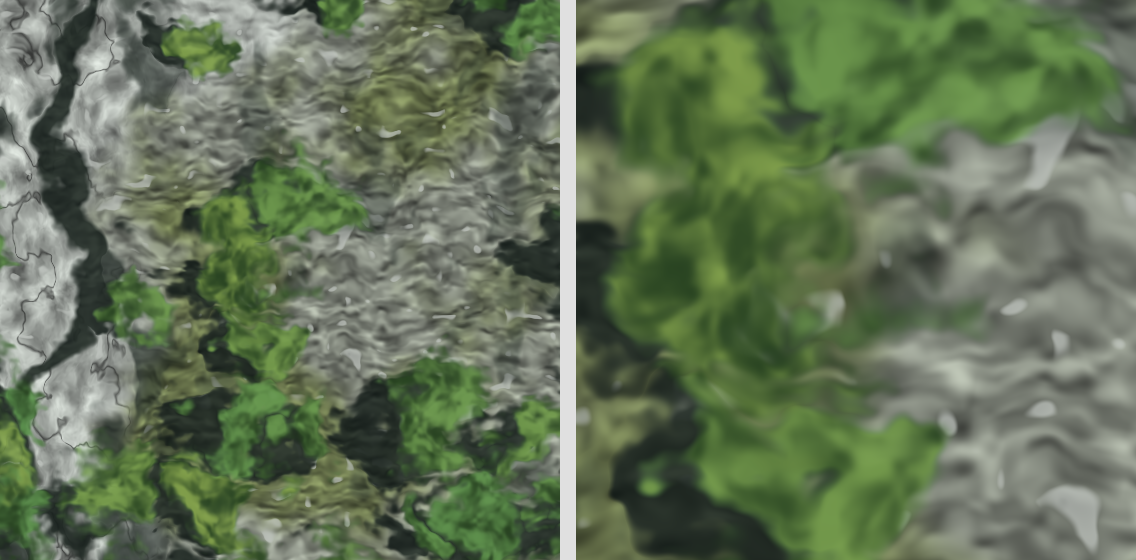
Left: the whole. Right: its middle third, enlarged.
Give the GLSL for this texture, as a Shadertoy shader.

```glsl
// Aerial view of cracked pale rock and dry grass, dotted with green shrubs and dark shadows

float hash(vec2 p) {
    return fract(sin(dot(p, vec2(127.1, 311.7))) * 43758.5);
}

float noise(vec2 p) {
    vec2 i = floor(p), f = fract(p);
    f = f * f * (3.0 - 2.0 * f);
    return mix(mix(hash(i), hash(i + vec2(1, 0)), f.x),
               mix(hash(i + vec2(0, 1)), hash(i + vec2(1, 1)), f.x), f.y);
}

float fbm(vec2 p) {
    float sum = 0.0, amp = 0.533;
    for (int i = 0; i < 4; i++) {
        sum += amp * noise(p);
        p = mat2(1.6, 1.2, -1.2, 1.6) * p + 7.3;
        amp *= 0.5;
    }
    return sum;
}

// 1 inside the limit, 0 outside, with a soft rim
float inside(float d, float limit, float soft) {
    return 1.0 - smoothstep(limit - soft, limit + soft, d);
}

void mainImage(out vec4 fragColor, in vec2 fragCoord) {
    vec2 p = fragCoord / iResolution.xy;
    vec2 warp = vec2(fbm(p * 13.0), fbm(p * 13.0 + 31.0)) - 0.5;
    vec2 q = p + 0.05 * warp;

    // Dry grass: short, mostly level fibres over grey and olive ground
    float grain = 0.6 * noise(q * vec2(36, 90)) + 0.4 * noise(q * vec2(75, 125) + 5.0);
    float olive = smoothstep(0.36, 0.64, fbm(p * 5.0 + 20.0));
    vec3 color = mix(vec3(0.49, 0.51, 0.47), vec3(0.39, 0.43, 0.28), olive);
    color *= 0.45 + 1.1 * grain;

    // Pale rock on the left, spreading along the top as smoother gravel
    float border = p.x - 0.25 - 0.28 * smoothstep(0.6, 1.0, p.y) + 0.5 * (fbm(p * 5.0) - 0.5);
    float rock = inside(border, 0.0, 0.08);
    float rough = inside(p.x, 0.27, 0.1);
    float facets = fbm(q * vec2(34, 25) + 50.0);
    float relief = mix(0.55 * grain + 0.45 * facets, 0.2 + 1.2 * (facets - 0.25), rough);
    vec3 stone = vec3(0.61, 0.63, 0.61) * (0.48 + 1.08 * relief);
    float crevice = inside(abs(fbm(q * vec2(17, 12) + 80.0) - 0.5), 0.015, 0.025);
    stone *= 1.0 - 0.5 * crevice * rough;
    color = mix(color, stone, rock);

    // Scattered pale stones
    float pebble = smoothstep(0.83, 0.95, noise(q * vec2(42, 55) + 40.0));
    color = mix(color, vec3(0.76, 0.78, 0.76), 0.7 * pebble);

    // Winding crack and small pits in the rock
    float crackX = 0.085 + 0.16 * (noise(vec2(p.y * 4.0, 2.0)) - 0.5);
    float crackWidth = 0.008 + 0.028 * noise(vec2(p.y * 13.0, 7.0));
    float dark = inside(abs(p.x - crackX + 0.12 * warp.x), crackWidth, 0.01);
    float pits = smoothstep(0.58, 0.7, fbm(q * vec2(11, 8) + 63.0));
    dark = max(dark, 0.85 * pits * mix(0.5, 1.0, rough));

    // Shrubs in jittered cells, denser low down, each shadowed to its left
    float leaves = 0.0, tint = 0.0;
    for (int y = -1; y <= 1; y++)
    for (int x = -1; x <= 1; x++) {
        vec2 cell = floor(p * 6.0) + vec2(x, y);
        vec2 center = (cell + 0.15 + 0.7 * vec2(hash(cell), hash(cell + 17.0))) / 6.0;
        float chance = mix(0.82, 0.27, smoothstep(0.2, 0.6, center.y));
        if (hash(cell + 43.0) > chance) continue;
        float radius = mix(0.045, 0.095, hash(cell + 71.0));
        vec2 offset = p - center + 0.2 * warp;
        float ragged = 0.5 * (grain - 0.5);
        float shrub = inside(length(offset * vec2(1.1, 0.9)) / radius + ragged, 0.9, 0.25);
        vec2 shade = offset + radius * vec2(0.95, 0.25);
        dark = max(dark, inside(length(shade) / radius + ragged, 0.9, 0.22));
        tint = mix(tint, hash(cell + 97.0), shrub);
        leaves = max(leaves, shrub);
    }
    vec3 shadow = vec3(0.07, 0.10, 0.09) + vec3(0.12, 0.13, 0.11) * grain;
    color = mix(color, shadow, 0.93 * dark);

    // Leaf clumps from deep green to yellow green
    float clump = 0.35 * fbm(p * 18.0) + 0.4 * noise(q * 48.0 + 3.0) + 0.25 * noise(q * 95.0);
    vec3 sunlit = mix(vec3(0.36, 0.58, 0.31), vec3(0.53, 0.65, 0.30), tint);
    vec3 foliage = mix(vec3(0.16, 0.27, 0.13), sunlit, smoothstep(0.2, 0.75, clump));
    color = mix(color, foliage, 0.93 * leaves);

    fragColor = vec4(clamp(color, 0.0, 1.0), 1.0);
}
```
